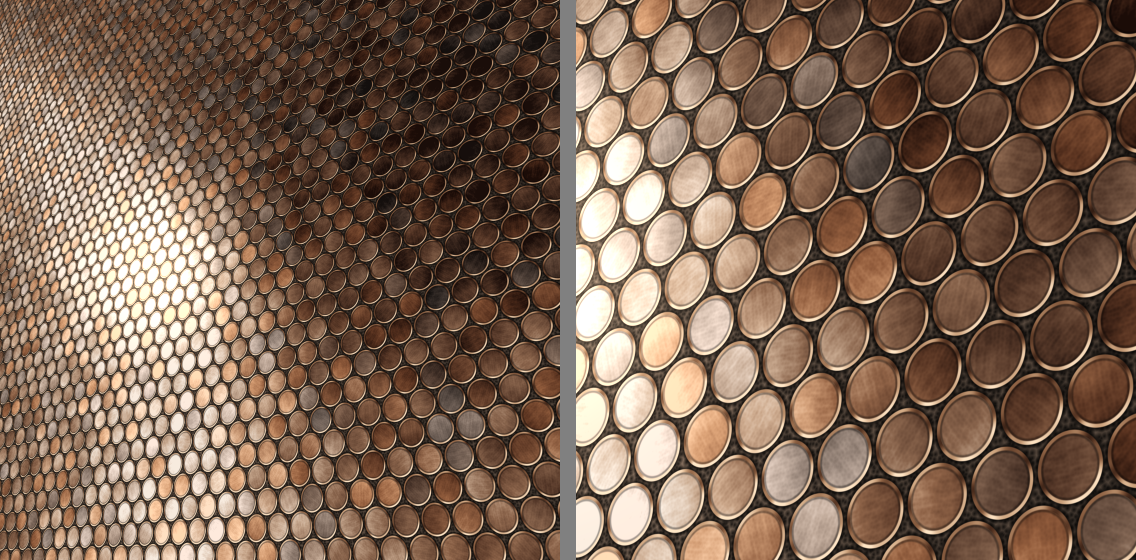
Left, the full canvas; right, a detail of the centre.
This texture is drawn by a WebGL 1 fragment shader. Its source:

```glsl
precision highp float;
// Penny-round copper mosaic seen in steep perspective under a soft lamp.
// A projective map carries the canvas to a hexagonal lattice; each disc gets
// its own tone, soft patina and bevelled rim, lit by a band and a hot spot.

uniform vec2 u_resolution;

#define ANCHOR vec2(0.5456, 0.4453)     // canvas point of disc zero
#define STEP_A vec2(0.0365, 0.0104)     // lattice step along a row
#define STEP_B vec2(0.0195, -0.03125)   // lattice step to the next row
#define DEPTH vec2(0.733, -0.415)       // perspective growth
#define DISC_RADIUS 0.465
#define FACE_RADIUS 0.415
#define TONE_SPREAD 0.27
#define GRAIN 0.016
#define LAMP vec2(0.275, 0.52)
#define GROUT vec3(0.27, 0.225, 0.19)

float hash(vec2 p) {
  p = fract(p * vec2(0.1031, 0.1137));
  p += dot(p, p.yx + 33.33);
  return fract((p.x + p.y) * p.x * 47.3);
}

// Distance to the nearest scattered point.
float cellular(vec2 p) {
  vec2 cell = floor(p);
  float nearest = 1.0;
  for (int y = -1; y <= 1; y++) {
    for (int x = -1; x <= 1; x++) {
      vec2 c = cell + vec2(float(x), float(y));
      vec2 point = c + vec2(hash(c + 7.1), hash(c + 41.7));
      nearest = min(nearest, length(p - point));
    }
  }
  return nearest;
}

// Canvas to wall plane, where neighbouring discs are one unit apart.
vec2 wallPlane(vec2 uv) {
  vec2 d = uv - ANCHOR;
  float det = STEP_A.x * STEP_B.y - STEP_B.x * STEP_A.y;
  vec2 ij = vec2(d.x * STEP_B.y - d.y * STEP_B.x,
                 d.y * STEP_A.x - d.x * STEP_A.y) / det;
  ij /= 1.0 + dot(DEPTH, d);
  return vec2(ij.x + 0.5 * ij.y, 0.866 * ij.y);
}

// Nearest centre of two interleaved rectangular grids.
vec2 discCentre(vec2 q) {
  vec2 size = vec2(1.0, 1.732);
  vec2 even = floor(q / size + 0.5) * size;
  vec2 odd = (floor(q / size) + 0.5) * size;
  return length(q - even) < length(q - odd) ? even : odd;
}

float lampGlow(vec2 uv, float spread) {
  vec2 d = uv - LAMP;
  return exp(-dot(d, d) / spread);
}

// Dark upper right, curved sheen on the left, and the lamp core.
float lighting(vec2 uv) {
  vec2 d = uv - vec2(0.82, 0.83);
  float rise = max(uv.y - 0.2, 0.0);
  float across = uv.x - (0.34 - 0.75 * rise * rise);
  float sheen = exp(-pow(across / (across > 0.0 ? 0.18 : 0.25), 2.0));
  sheen *= 1.0 - 0.7 * smoothstep(0.72, 1.0, uv.y);
  return 0.49 - 0.42 * exp(-dot(d, d) / 0.22) + 0.47 * sheen
       + 0.35 * lampGlow(uv, 0.025);
}

vec3 copper(float t) {
  vec3 c = mix(vec3(0.10, 0.05, 0.035), vec3(0.33, 0.215, 0.155), clamp(t * 4.0, 0.0, 1.0));
  c = mix(c, vec3(0.54, 0.395, 0.30), clamp(t * 4.0 - 1.0, 0.0, 1.0));
  c = mix(c, vec3(0.78, 0.66, 0.56), clamp(t * 4.0 - 2.0, 0.0, 1.0));
  return mix(c, vec3(0.97, 0.92, 0.87), clamp(t * 4.0 - 3.0, 0.0, 1.0));
}

vec3 mosaic(vec2 uv) {
  vec2 q = wallPlane(uv);
  vec2 centre = discCentre(q);
  vec2 local = q - centre;
  float r = length(local);
  vec2 dir = local / max(r, 0.001);
  vec2 id = floor(centre / vec2(0.5, 0.866) + 0.5) + 300.0;

  // Edge softness from the local stretch of the map.
  vec2 px = 1.0 / u_resolution;
  vec2 alongX = wallPlane(uv + vec2(px.x, 0.0)) - q;
  vec2 alongY = wallPlane(uv + vec2(0.0, px.y)) - q;
  float soft = 0.4 * length(vec2(dot(dir, alongX), dot(dir, alongY))) + 0.004;
  float light = lighting(uv);

  // Grout with grit and a shadow beside each disc.
  float grit = cellular(q * 13.0);
  vec3 colour = GROUT * (0.35 + 1.2 * grit) * (0.65 + 0.6 * light);
  colour *= mix(0.35, 1.0, smoothstep(DISC_RADIUS, DISC_RADIUS + 0.07, r));

  // Face: own tone, tilt, faint brushed lines and patina.
  float tone = light + (hash(id) - 0.5) * TONE_SPREAD;
  float angle = 6.283 * hash(id + 19.0);
  vec2 tilt = vec2(cos(angle), sin(angle));
  float brush = dot(local, vec2(-tilt.y, tilt.x));
  float grain = sin(brush * 43.0 + 2.0 * sin(local.x * 9.0)) + 0.6 * sin(brush * 97.0 + angle);
  float patina = cellular(local * 3.5 + id * 3.7) - 0.45;
  float speck = cellular(local * 17.0 + id * 5.3) - 0.45;
  float faceTone = tone + 0.24 * dot(local, tilt) + GRAIN * grain + 0.12 * patina + 0.06 * speck;
  vec3 face = copper(faceTone);
  float hue = hash(id + 57.0);
  float grey = dot(face, vec3(0.35, 0.4, 0.25));
  face = mix(face, grey * vec3(1.09, 0.99, 0.93), 0.8 * smoothstep(0.65, 0.95, hue));
  face *= mix(vec3(1.0), vec3(1.07, 0.93, 0.80), 1.0 - smoothstep(0.05, 0.4, hue));

  // Bevel: glints toward the lower side and opposite, dark inner groove.
  float facing = dot(dir, vec2(0.42, 0.907));
  float lobe = smoothstep(-0.1, 0.8, facing) + 0.6 * smoothstep(0.35, 1.0, -facing);
  float chip = 0.12 * sin(dir.x * 5.0 + dir.y * 7.0 + angle);
  vec3 rim = copper(0.10 + 0.45 * light + 0.6 * lobe + chip) * vec3(1.04, 0.98, 0.89);
  float groove = 1.0 - smoothstep(0.0, 0.022 + soft, abs(r - FACE_RADIUS + 0.014));
  vec3 disc = mix(face, rim, smoothstep(FACE_RADIUS - soft, FACE_RADIUS + soft, r));
  disc *= 1.0 - 0.38 * groove;
  colour = mix(disc, colour, smoothstep(DISC_RADIUS - soft, DISC_RADIUS + soft, r));
  return colour + vec3(0.36, 0.31, 0.25) * lampGlow(uv, 0.012);
}

void main() {
  vec3 sum = vec3(0.0);
  for (int i = 0; i < 4; i++) {
    vec2 offset = vec2(mod(float(i), 2.0), floor(float(i) * 0.5)) * 0.5 - 0.25;
    sum += mosaic((gl_FragCoord.xy + offset) / u_resolution);
  }
  gl_FragColor = vec4(clamp(sum * 0.25, 0.0, 1.0), 1.0);
}
```
